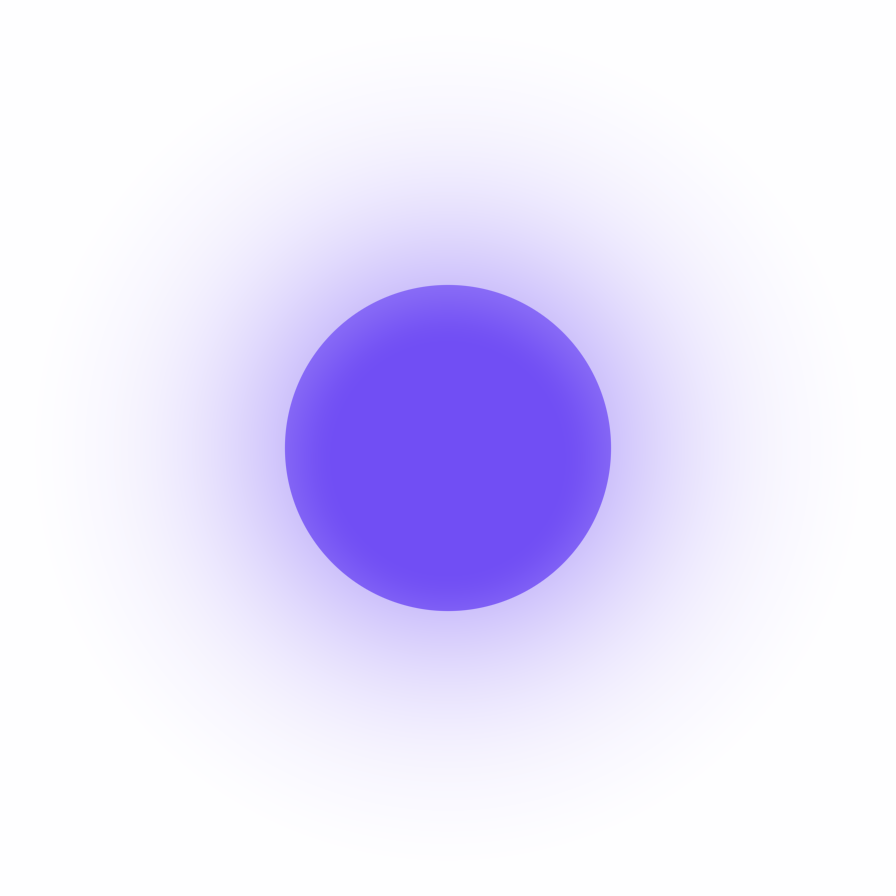
A WebGL 2 fragment shader for this background:

```glsl
#version 300 es
precision highp float;
// A violet disc with a softly lit rim and a wide lavender glow on white.
uniform vec2 u_resolution;
out vec4 outColor;

void main() {
    float unit = min(u_resolution.x, u_resolution.y);
    vec2 p = (gl_FragCoord.xy - 0.5 * u_resolution) / unit;
    float dist = length(p);
    vec3 violet = vec3(0.443, 0.306, 0.957);

    // Gaussian halo, fading out before the canvas edge
    float halo = 0.646 * exp(-dist * dist / 0.0525);
    halo *= 1.0 - smoothstep(0.40, 0.52, dist);
    vec3 color = mix(vec3(0.998, 0.998, 1.0), violet, halo);

    // Inner rim light, shifted so that the top is brightest
    float rim = smoothstep(0.125, 0.215, length(p + vec2(0.0, 0.012)));
    vec3 discColor = mix(violet, vec3(1.0), 0.19 * rim);

    // Disc with a smoothed edge
    float edge = 0.75 / unit;
    float disc = 1.0 - smoothstep(-edge, edge, dist - 0.182);
    outColor = vec4(mix(color, discColor, disc), 1.0);
}
```
